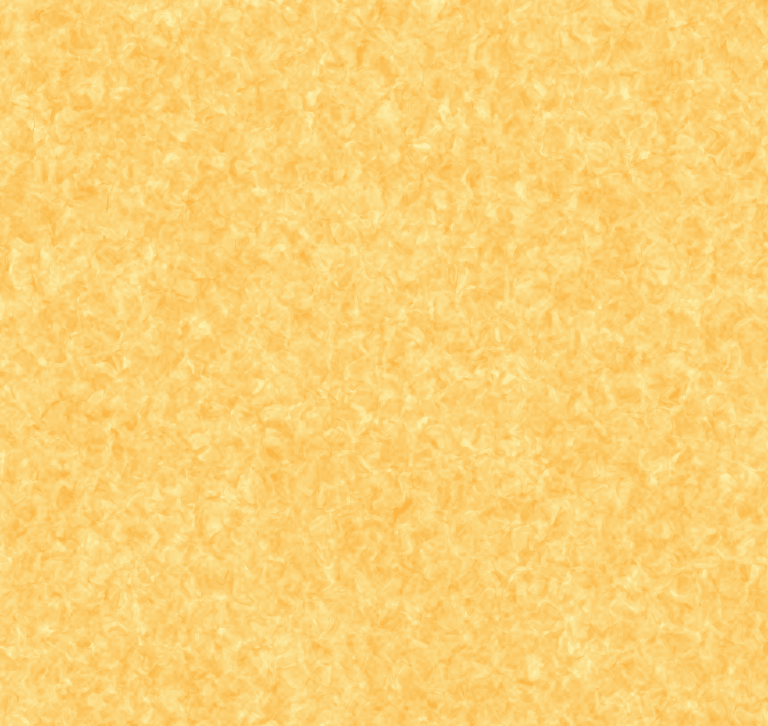
Write a WebGL 1 fragment shader that draws this texture.

```glsl
precision highp float;
// Sponged golden plaster: small overlapping dabs of paint, each crisp on one
// side and fading on the other, laid over warped noise. Pale flecks and thin
// creases add sharp accents; one tone value is mapped to an amber-cream ramp.

uniform vec2 u_resolution;

const vec3 AMBER = vec3(0.985, 0.74, 0.31);
const vec3 CREAM = vec3(0.99, 0.92, 0.63);
const float BASE_TONE = 0.45;

// Sine-free hash of a lattice cell, 0..1
float hash(vec2 cell, float seed) {
  vec3 q = fract(vec3(cell, seed) * vec3(0.1031, 0.1030, 0.0973));
  q += dot(q, q.zyx + 31.32);
  return fract((q.x + q.y) * q.z);
}

// Smooth value noise, -1..1
float noise(vec2 p, float seed) {
  vec2 cell = floor(p);
  vec2 f = fract(p);
  f = f * f * (3.0 - 2.0 * f);
  float low = mix(hash(cell, seed), hash(cell + vec2(1.0, 0.0), seed), f.x);
  float high = mix(hash(cell + vec2(0.0, 1.0), seed), hash(cell + 1.0, seed), f.x);
  return 2.0 * mix(low, high, f.y) - 1.0;
}

vec2 warp(vec2 p, float frequency, float amount, float seed) {
  vec2 q = p * frequency;
  return p + amount / frequency * vec2(noise(q, seed), noise(q, seed + 3.7));
}

// Painted ellipses, one per cell, mostly upright; returns a tone of -1..1
float dabs(vec2 p, float seed) {
  vec2 home = floor(p);
  float tone = 0.0;
  for (int j = -1; j <= 1; j++) {
    for (int i = -1; i <= 1; i++) {
      vec2 cell = home + vec2(float(i), float(j));
      vec2 centre = cell + vec2(hash(cell, seed), hash(cell, seed + 1.3));
      float angle = 1.57 + 2.4 * (hash(cell, seed + 2.6) - 0.5);
      float radius = mix(0.5, 1.0, hash(cell, seed + 3.9));
      float flip = hash(cell, seed + 5.2) < 0.5 ? -1.0 : 1.0;
      vec2 along = vec2(cos(angle), sin(angle));
      vec2 d = (p - centre) / radius;
      vec2 q = vec2(dot(d, along) * flip, 1.6 * dot(d, vec2(-along.y, along.x)));
      float cover = smoothstep(1.0, 0.78, length(q)) * smoothstep(-0.9, 0.6, q.x);
      tone = mix(tone, 2.0 * hash(cell, seed + 6.5) - 1.0, cover);
    }
  }
  return tone;
}

// Small crisp specks gathered into loose clusters
float flecks(vec2 p, float seed) {
  float cluster = smoothstep(-0.3, 0.5, noise(p * 0.25, seed + 1.9));
  return cluster * smoothstep(0.38, 0.6, noise(p, seed));
}

// Thin curved lines along the zero level of the noise, broken into pieces
float creases(vec2 p, float seed) {
  float line = 1.0 - smoothstep(0.0, 0.2, abs(noise(p, seed)));
  return line * smoothstep(0.1, 0.5, noise(p * 0.7, seed + 2.3));
}

void main() {
  vec2 p = gl_FragCoord.xy / u_resolution.x;
  vec2 bent = warp(warp(p, 52.0, 0.4, 11.0), 130.0, 0.4, 17.0);

  // Faint clouds and soft blotches
  float tone = BASE_TONE;
  tone += 0.05 * noise(p * 8.0, 23.0);
  tone += 0.08 * noise(bent * vec2(42.0, 36.0), 29.0);
  tone += 0.22 * noise(bent * vec2(98.0, 82.0), 37.0);

  // Brush dabs at two sizes
  tone += 0.24 * dabs(bent * 62.0, 41.0);
  tone += 0.25 * dabs(bent * 112.0, 53.0);

  // Sharp accents and fine grain
  tone += 0.28 * flecks(bent * vec2(130.0, 110.0), 61.0);
  tone -= 0.16 * creases(bent * 72.0, 71.0);
  tone += 0.17 * noise(p * 215.0, 83.0);

  gl_FragColor = vec4(mix(AMBER, CREAM, clamp(tone, -0.1, 1.1)), 1.0);
}
```
